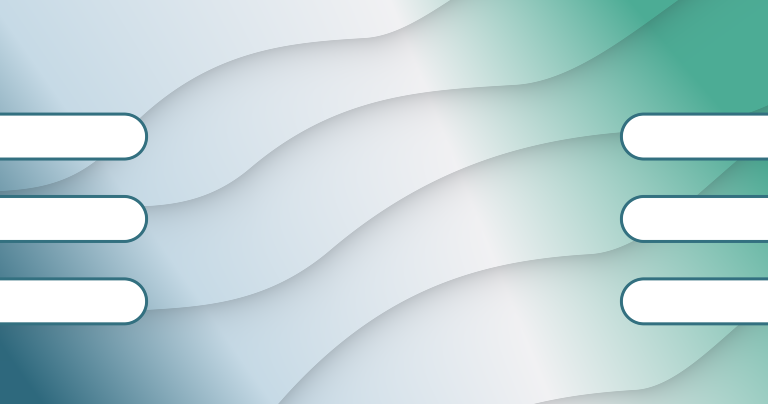
Write a WebGL 2 fragment shader that draws this background.

```glsl
#version 300 es
precision highp float;
// Layered wavy sheets with soft shadows over a teal-to-green gradient, with rounded tabs at both sides.

uniform vec2 u_resolution;
out vec4 fragColor;

#define ASPECT 1.9            // canvas width in units of its height
#define SHADOW_STRENGTH 0.21
#define SHADOW_REACH 0.036
#define REST_SLOPE 0.06       // slope of a wave at its foot and shoulder
#define TAB_RADIUS 0.0594
#define TAB_BORDER 0.0075
#define TAB_CAP 0.307         // distance of the cap centre from the side
#define TAB_MIDDLE 0.458
#define TAB_SPACING 0.204

const vec3 TEAL  = vec3(0.18, 0.41, 0.49);
const vec3 BLUE  = vec3(0.775, 0.853, 0.900);
const vec3 PALE  = vec3(0.945, 0.945, 0.953);
const vec3 GREEN = vec3(0.30, 0.675, 0.585);
const vec3 RIM   = vec3(0.20, 0.44, 0.50);
const vec3 SHADE = vec3(0.16, 0.18, 0.20);

// Each wave climbs from a foot through a steep rise to a shoulder, then up to a tail.
// The third component is the slope.
const int WAVES = 5;
const vec2 FOOT[WAVES] = vec2[](
    vec2(0.0, 0.527), vec2(0.366, 0.49), vec2(0.366, 0.233),
    vec2(0.322, -0.163), vec2(0.842, -0.139));
const vec3 RISE[WAVES] = vec3[](
    vec3(0.292, 0.653, 1.1), vec3(0.619, 0.584, 0.85), vec3(0.817, 0.381, 0.85),
    vec3(0.688, 0.0, 1.15), vec3(1.089, -0.089, 0.55));
const vec2 SHOULDER[WAVES] = vec2[](
    vec2(0.903, 0.906), vec2(1.275, 0.79), vec2(1.584, 0.676),
    vec2(1.46, 0.371), vec2(1.572, 0.035));
const vec3 TAIL[WAVES] = vec3[](
    vec3(1.114, 1.0, 0.65), vec3(1.678, 1.0, 0.72), vec3(1.901, 0.74, 0.45),
    vec3(1.901, 0.666, 0.75), vec3(1.901, 0.257, 0.75));

// Cubic Hermite segment between two (x, y, slope) knots
float hermite(float x, vec3 a, vec3 b) {
    float span = b.x - a.x;
    float t = clamp((x - a.x) / span, 0.0, 1.0);
    float s = 1.0 - t;
    return mix(a.y, b.y, t * t * (3.0 - 2.0 * t))
         + span * t * s * (s * a.z - t * b.z);
}

float waveHeight(int i, float x) {
    vec3 foot = vec3(FOOT[i], REST_SLOPE);
    vec3 shoulder = vec3(SHOULDER[i], REST_SLOPE);
    if (x < RISE[i].x) return hermite(x, foot, RISE[i]);
    if (x < shoulder.x) return hermite(x, RISE[i], shoulder);
    return hermite(x, shoulder, TAIL[i]) + TAIL[i].z * max(x - TAIL[i].x, 0.0);
}

// Slanted colour bands that fan out towards the bottom
vec3 backdrop(vec2 p) {
    float depth = 1.0 - p.y;
    float blueX = 0.7 * depth - 0.025;
    float paleX = 0.4 * depth + 0.965;
    float greenWidth = 0.45 * depth + 0.59;
    vec3 color = mix(BLUE, PALE, clamp((p.x - blueX) / (paleX - blueX), 0.0, 1.0));
    color = mix(color, TEAL, clamp((blueX - p.x) / 0.57, 0.0, 1.0));
    return mix(color, GREEN, clamp((p.x - paleX) / greenWidth, 0.0, 1.0));
}

// Signed distance to the nearest tab, mirrored left and right
float tabDistance(vec2 p) {
    float row = clamp(round((p.y - TAB_MIDDLE) / TAB_SPACING), -1.0, 1.0);
    float side = min(p.x, ASPECT - p.x);
    vec2 offset = vec2(max(side - TAB_CAP, 0.0), p.y - TAB_MIDDLE - row * TAB_SPACING);
    return length(offset) - TAB_RADIUS;
}

void main() {
    vec2 p = gl_FragCoord.xy / u_resolution * vec2(ASPECT, 1.0);
    float pixel = 1.0 / u_resolution.y;
    vec3 color = backdrop(p);

    // Shadow cast below each wave edge
    for (int i = 0; i < WAVES; i++) {
        float e = 0.004;
        float slope = (waveHeight(i, p.x + e) - waveHeight(i, p.x - e)) / (2.0 * e);
        float below = (waveHeight(i, p.x) - p.y) / sqrt(1.0 + slope * slope);
        float edge = smoothstep(-0.5 * pixel, 0.5 * pixel, below);
        float shadow = edge * exp(-max(below, 0.0) / SHADOW_REACH);
        color = mix(color, SHADE, SHADOW_STRENGTH * shadow);
    }

    // White tabs with a teal rim
    float d = tabDistance(p);
    color = mix(color, RIM, smoothstep(0.6 * pixel, -0.6 * pixel, d));
    color = mix(color, vec3(1.0), smoothstep(0.6 * pixel, -0.6 * pixel, d + TAB_BORDER));

    fragColor = vec4(color, 1.0);
}
```
